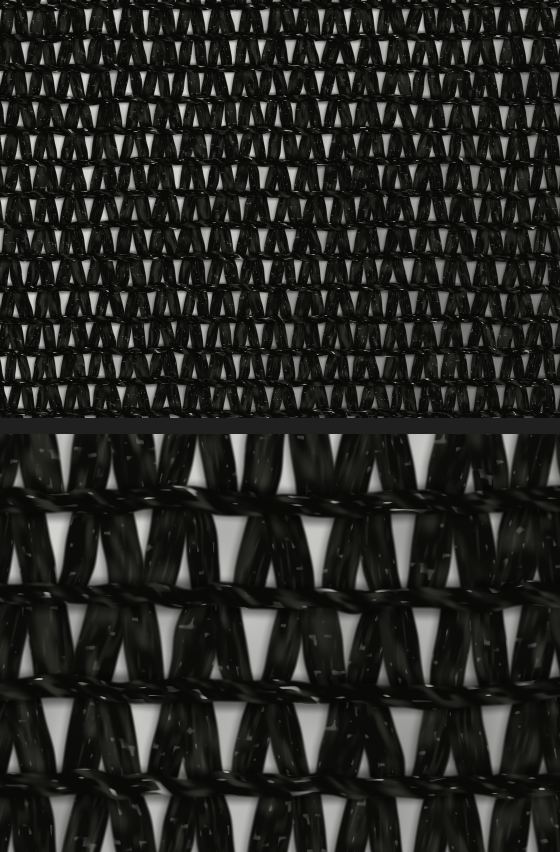
Top, the full canvas; bottom, a detail of the centre.
Write a Shadertoy shader that draws this texture.

```glsl
const vec2 REPEATS = vec2(19.0, 13.32);   // strip pairs across, rows down
const vec3 DARK = vec3(0.045, 0.046, 0.037);
const vec3 SHEEN = vec3(0.23, 0.23, 0.205);
const vec3 GLINT = vec3(0.63, 0.65, 0.64);
const vec3 BACKDROP = vec3(0.83, 0.835, 0.82);

float hash(vec2 p) {
    vec3 q = fract(p.xyx * vec3(0.1031, 0.1030, 0.0973));
    q += dot(q, q.yzx + 33.33);
    return fract((q.x + q.y) * q.z);
}

float noise(vec2 p) {
    vec2 cell = floor(p), f = fract(p);
    f = f * f * (3.0 - 2.0 * f);
    float low = mix(hash(cell), hash(cell + vec2(1, 0)), f.x);
    float high = mix(hash(cell + vec2(0, 1)), hash(cell + vec2(1, 1)), f.x);
    return mix(low, high, f.y);
}

// Light seen through the gaps, fading to the lower right
vec3 backdrop(vec2 uv, vec2 p) {
    float fade = smoothstep(0.55, 1.75, uv.x + 0.8 * (1.0 - uv.y));
    float uneven = 0.78 + 0.3 * noise(p * vec2(0.9, 1.3));
    return BACKDROP * min(uneven, 1.0) * (1.0 - 0.42 * fade);
}

// Creased plastic: long folds, fine streaks and small glints
vec3 plastic(float across, float along, float seed) {
    vec2 shift = seed * vec2(91.0, 57.0);
    float fold = noise(vec2(across * 1.9 + along, along * 3.2) + shift);
    float streak = noise(vec2(across * 5.0 - along * 2.0, along * 5.0) + shift.yx);
    float glint = smoothstep(0.82, 0.98, noise(vec2(across * 4.0, along * 13.0) + shift));
    float light = smoothstep(0.4, 0.95, fold) * 0.6 + smoothstep(0.5, 1.0, streak) * 0.35;
    light *= 1.0 - 0.6 * across * across;
    return mix(DARK, SHEEN, light) + GLINT * glint * 0.28;
}

// One leaning strip; alpha is its coverage
vec4 strip(vec2 p, float index, float row, float edge) {
    vec2 id = vec2(index, row);
    float seed = hash(id + 3.7);
    float side = mod(index, 2.0) < 0.5 ? 1.0 : -1.0;
    float along = fract(p.y);
    float lean = side * (0.19 + 0.12 * (hash(id + 19.1) - 0.5));
    float center = index + 0.5 + side * 0.06 + lean * (2.0 * along - 1.0);
    center += 0.22 * (seed - 0.5) + 0.09 * (noise(vec2(along * 3.0, seed * 71.0)) - 0.5);
    float halfWidth = 0.37 + 0.13 * (hash(id + 41.3) - 0.4);
    halfWidth += 0.045 * sin(along * 3.14159);
    float across = (p.x - center) / halfWidth;
    float cover = 1.0 - smoothstep(-edge, edge, (abs(across) - 1.0) * halfWidth);
    return vec4(plastic(clamp(across, -1.0, 1.0), along, seed), cover);
}

// Twisted horizontal cord with loops where strips meet it
vec4 cord(vec2 p, float edge) {
    float row = round(p.y);
    float sway = 0.07 * (noise(vec2(p.x * 1.3, row * 9.0)) - 0.5);
    float d = p.y - row + sway;
    float turn = fract(p.x * 0.9 + d * 2.4 + 0.4 * noise(vec2(p.x * 0.7, row * 5.0)));
    float halfHeight = 0.095 + 0.045 * noise(vec2(p.x * 1.7, row * 13.0));
    float cover = 1.0 - smoothstep(-edge, edge, abs(d) - halfHeight);
    float strand = smoothstep(0.1, 0.5, turn) * (1.0 - smoothstep(0.55, 0.95, turn));
    float crease = noise(vec2(p.x * 4.0 + d * 9.0, d * 18.0 + row * 23.0));
    float glint = smoothstep(0.78, 0.96, noise(vec2(p.x * 3.5 + d * 6.0, d * 24.0 + row * 31.0)));
    float light = strand * smoothstep(0.25, 0.95, crease) * 0.75;
    vec3 color = mix(DARK * 0.8, SHEEN, light) + GLINT * glint * (0.2 + 0.6 * strand);
    return vec4(color, cover);
}

void mainImage(out vec4 fragColor, in vec2 fragCoord) {
    vec2 uv = fragCoord / iResolution.xy;

    // One unit is one strip across and one row up
    vec2 p = uv * REPEATS * vec2(2.0, 1.0) - vec2(0.0, 0.14);
    p.y += 0.12 * (noise(vec2(p.x * 0.35, p.y * 0.5)) - 0.5);
    float row = floor(p.y);
    vec2 pixel = REPEATS * vec2(2.0, 1.0) / iResolution.xy;
    vec2 edge = max(pixel * 0.75, vec2(0.045, 0.02));

    // Each row drifts a little sideways
    vec2 q = p;
    q.x += 0.7 * (noise(vec2(p.x * 0.16, row * 7.3)) - 0.5) + 0.35 * (hash(vec2(row, 5.0)) - 0.5);

    vec3 color = backdrop(uv, q);
    float base = floor(q.x);
    float shade = 0.0;
    for (int i = -2; i <= 2; i++) {
        float index = base + float(i);
        shade = max(shade, strip(q + vec2(0.07, 0.0), index, row, 0.16).a);
    }
    color *= 1.0 - 0.4 * shade;

    for (int i = -2; i <= 2; i++) {
        vec4 layer = strip(q, base + float(i), row, edge.x);
        color = mix(color, layer.rgb, layer.a);
    }

    // Shadow beside the cord, then the cord itself
    float nearCord = abs(p.y - round(p.y));
    color *= mix(0.55, 1.0, smoothstep(0.1, 0.24, nearCord));
    vec4 thread = cord(p, edge.y);
    color = mix(color, thread.rgb, thread.a);

    fragColor = vec4(color, 1.0);
}
```
